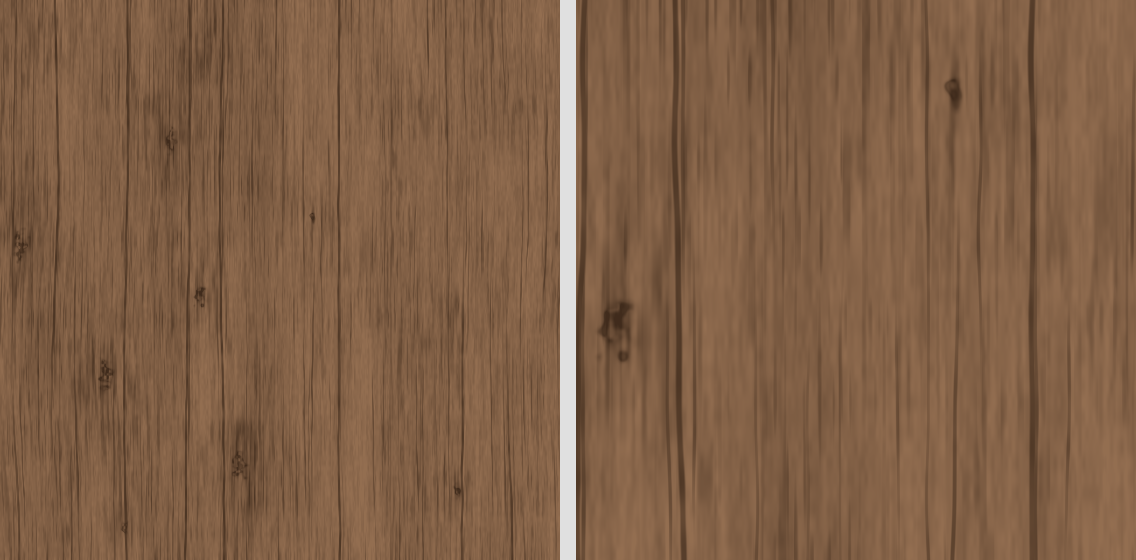
Left: the whole. Right: its middle third, enlarged.
A Shadertoy shader for this texture:

```glsl
// Weathered brown wood with vertical grain, long cracks and small dark knots.

float hash(vec2 cell) {
    uvec2 q = uvec2(ivec2(floor(cell))) * uvec2(1597334673u, 3812015801u);
    uint n = (q.x ^ q.y) * 1597334673u;
    n = (n ^ (n >> 15)) * 2246822519u;
    n ^= n >> 13;
    return float(n >> 8) / 16777216.0;
}

float noise(vec2 p) {
    vec2 cell = floor(p), f = fract(p);
    f = f * f * (3.0 - 2.0 * f);
    return mix(mix(hash(cell), hash(cell + vec2(1, 0)), f.x),
               mix(hash(cell + vec2(0, 1)), hash(cell + vec2(1, 1)), f.x), f.y);
}

float fbm(vec2 p) {
    float sum = 0.0, weight = 0.5;
    for (int i = 0; i < 4; i++) {
        sum += weight * noise(p);
        p = p * 2.03 + vec2(17.3, 9.1);
        weight *= 0.5;
    }
    return sum / 0.9375;
}

// Wandering vertical lines, one per column, fading in and out along their length
float cracks(vec2 uv, float columns, float width, float lengthScale, float fade, float seed) {
    float dark = 0.0;
    for (int i = -1; i <= 1; i++) {
        float id = floor(uv.x * columns) + float(i);
        float row = id + seed;
        float center = (id + 0.15 + 0.7 * hash(vec2(row, 91))) / columns;
        center += 0.012 * (noise(vec2(row, uv.y * 1.5)) - 0.5);
        center += 0.002 * (noise(vec2(row + 50.0, uv.y * 19.0)) - 0.5);
        float strength = smoothstep(fade, fade + 0.35, noise(vec2(row + 99.0, uv.y * lengthScale)));
        strength *= 0.65 + 0.35 * noise(vec2(row, uv.y * 50.0));
        float halfWidth = width * (0.5 + 0.5 * strength);
        float line = 1.0 - smoothstep(halfWidth * 0.4, halfWidth + 0.4 / iResolution.y, abs(uv.x - center));
        dark = max(dark, line * strength);
    }
    return dark;
}

// Ragged stained patches, most with a small mottled core
float knots(vec2 uv, float streaks) {
    float dark = 0.0;
    for (int i = 0; i < 12; i++) {
        float id = float(i);
        vec2 center = vec2(fract(0.17 + id * 0.618 + 0.2 * hash(vec2(id, 3))), (id + hash(vec2(id, 7))) / 12.0);
        vec2 offset = uv - center;
        float size = 0.4 + 0.8 * hash(vec2(id, 23));
        vec2 q = offset / (size * vec2(0.05, 0.075));
        q += 1.3 * (vec2(noise(uv * vec2(50, 22) + id), noise(uv * vec2(50, 22) + 40.0 + id)) - 0.5);
        float stain = exp(-dot(q, q)) * (0.07 + 0.28 * smoothstep(0.2, 0.8, streaks));

        vec2 k = offset / (size * vec2(0.008, 0.017));
        k += 1.4 * (vec2(noise(uv * 130.0), noise(uv * 130.0 + 31.0)) - 0.5);
        float r = length(k);
        float core = (1.0 - smoothstep(0.7, 1.2, r)) * 0.45 * smoothstep(0.2, 0.7, noise(uv * vec2(260, 190)));
        core += 0.18 * exp(-9.0 * (r - 1.0) * (r - 1.0));
        dark += stain + core * step(0.35, hash(vec2(id, 61)));
    }
    return dark;
}

void mainImage(out vec4 fragColor, in vec2 fragCoord) {
    vec2 uv = fragCoord / iResolution.y;

    // Gently bent coordinates for the grain
    vec2 grain = uv + vec2(0.01 * (noise(uv * vec2(5, 3)) - 0.5), 0.0);

    // Broad bands and cloudy weathering
    float bands = fbm(grain * vec2(11, 0.9) + 3.0);
    float clouds = fbm(uv * vec2(17, 6) + 41.0);
    float dark = 0.15 + 0.3 * (bands - 0.5) + 0.17 * (clouds - 0.5);

    // Fibres, from soft streaks down to fine tooth
    float fibre = noise(grain * vec2(150, 6));
    float fine = noise(grain * vec2(330, 26) + 13.0);
    float streaks = 0.4 * fibre + 0.6 * fine;
    dark += 0.12 * (fibre - 0.5) + 0.16 * (fine - 0.5);
    dark += 0.13 * (noise(uv * vec2(480, 110)) - 0.5);

    // Slim dashes gathered where the wood is darker
    float gather = smoothstep(0.3, 0.7, 0.5 * bands + 0.5 * clouds);
    float dashes = smoothstep(0.6, 0.95, noise(grain * vec2(390, 21) + 71.0));
    float longDashes = smoothstep(0.68, 0.95, noise(grain * vec2(330, 9) + 29.0));
    dark += (0.08 + 0.22 * gather) * max(dashes, longDashes);

    // Knots and cracks
    dark += knots(uv, streaks);
    float splits = 0.8 * cracks(grain, 8.0, 0.0024, 1.3, 0.22, 5.0);
    splits = max(splits, 0.62 * cracks(grain, 19.0, 0.0016, 3.0, 0.42, 140.0));
    splits = max(splits, 0.5 * cracks(grain, 60.0, 0.0013, 7.0, 0.55, 300.0));
    dark = mix(dark, 1.0, splits);

    vec3 paleWood = vec3(0.575, 0.43, 0.315);
    vec3 crackBrown = vec3(0.25, 0.17, 0.11);
    fragColor = vec4(mix(paleWood, crackBrown, clamp(dark, 0.0, 1.0)), 1.0);
}
```
